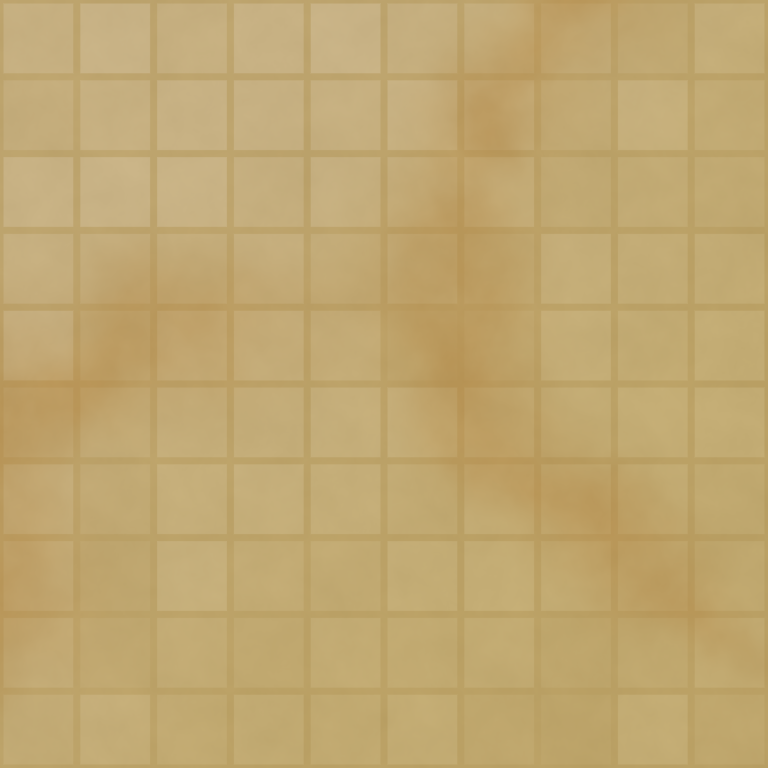
Reproduce this pattern procedurally as a three.js fragment shader.

```glsl
// Aged ochre tiles: a ten by ten grid with thin grout and soft amber stains.
// Each tile covers the grout tone by its own hashed amount, while curved
// stain bands, bent by layered sines, wash over tiles and grout alike.

varying vec2 vUv;

const float TILES = 10.0;
const float GROUT_HALF = 0.046;      // half line width, in tiles
const float EDGE_SOFT = 0.010;       // edge smoothing, in tiles
const float TILE_COVER_MIN = 0.30;   // palest difference from the grout
const float STAIN_STRENGTH = 0.72;
const float MOTTLE = 0.012;
const vec3 CREAM = vec3(0.785, 0.700, 0.525);
const vec3 STRAW = vec3(0.765, 0.675, 0.455);
const vec3 GROUT = vec3(0.705, 0.595, 0.350);
const vec3 AMBER = vec3(0.715, 0.560, 0.310);

float hash(vec2 p) {
  return fract(sin(dot(p, vec2(127.1, 311.7))) * 43758.5453);
}

// Layered sines, each octave turned and bent by the one before; about -1 to 1.
float clouds(vec2 p) {
  float sum = 0.0;
  float amp = 0.5;
  for (int i = 0; i < 5; i++) {
    sum += amp * sin(p.x + 1.3 * sin(p.y)) * cos(p.y + 1.1 * sin(p.x * 0.8));
    p = mat2(1.50, 1.15, -1.15, 1.50) * p + vec2(1.7, 4.1) + 0.6 * sum;
    amp *= 0.58;
  }
  return sum;
}

float bell(float d, float width) {
  return exp(-d * d / (width * width));
}

// Amber wash: a bow down the right, a sweep on the left and a worn left edge.
float stains(vec2 uv) {
  vec2 p = uv + 0.045 * vec2(clouds(uv * 9.0), clouds(uv * 9.0 + 7.3));
  float bowX = 0.59 + 1.5 * (p.y - 0.65) * (p.y - 0.65);
  float bow = bell(p.x - bowX, 0.085) * smoothstep(0.08, 0.22, p.y);
  float sweepY = 0.46 + 0.12 * smoothstep(0.0, 0.2, p.x);
  float sweep = bell(p.y - sweepY, 0.085) * (1.0 - smoothstep(0.05, 0.62, p.x));
  float edge = bell(p.x, 0.085) * smoothstep(0.06, 0.17, p.y)
             * (1.0 - smoothstep(0.48, 0.70, p.y));
  float wash = 1.0 - (1.0 - 0.9 * bow) * (1.0 - sweep) * (1.0 - 0.75 * edge);
  return clamp(wash * (0.85 + 0.45 * clouds(uv * 13.0 + 2.6)), 0.0, 1.0);
}

// 1 inside a tile, 0 on the grout centred on the cell borders.
float tileMask(vec2 cell) {
  vec2 toBorder = 0.5 - abs(cell - 0.5);
  float d = min(toBorder.x, toBorder.y) - GROUT_HALF;
  return smoothstep(-EDGE_SOFT, EDGE_SOFT, d);
}

void main() {
  vec2 grid = vUv * TILES;
  vec2 id = floor(grid);
  float stain = stains(vUv);

  // Ground tone, paler towards the upper left
  float pale = smoothstep(-0.45, 0.65, vUv.y - vUv.x + 0.12 * clouds(vUv * 6.0));
  vec3 ground = mix(STRAW, CREAM, pale);

  // Tiles laid over the grout, each with its own cover
  float cover = mix(TILE_COVER_MIN, 1.0, sqrt(hash(id + 3.0)));
  vec3 grout = mix(ground, GROUT, 0.56);
  vec3 color = mix(grout, ground, tileMask(fract(grid)) * cover);

  // Stains, resisted a little by the better kept tiles
  float resist = 0.25 * tileMask(fract(grid)) * hash(id + 17.0);
  color = mix(color, AMBER, stain * STAIN_STRENGTH * (1.0 - resist));

  // Broad and fine mottling
  color += MOTTLE * (clouds(vUv * 17.0 + 5.0) + 0.6 * clouds(vUv * 55.0));

  gl_FragColor = vec4(color, 1.0);
}
```
